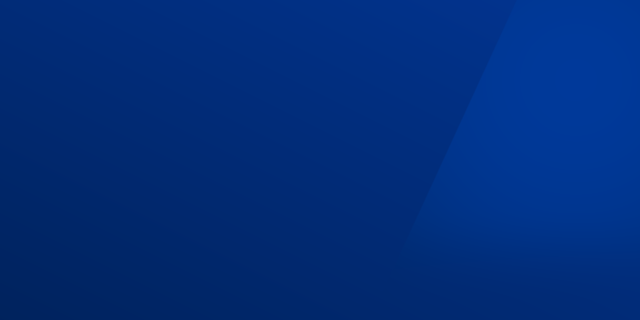
This background is drawn by a Shadertoy shader. Its source:

```glsl
const vec3 BASE_DARK = vec3(0.0, 0.135, 0.365);
const vec3 BASE_RISE = vec3(0.004, 0.040, 0.117);
const vec2 BASE_DIRECTION = vec2(0.45, 0.90);

const vec3 PANEL_BRIGHT = vec3(0.0, 0.224, 0.603);
const vec3 PANEL_FALLOFF = vec3(0.0, 0.080, 0.240);
const vec2 GLOW_CENTRE = vec2(1.80, 0.75);

const vec2 EDGE_TOP = vec2(1.615, 1.0);
const vec2 EDGE_BOTTOM = vec2(1.250, 0.206);
const vec2 PANEL_FADE = vec2(0.05, 0.35);

// Signed distance to the line through a and b, positive on its right
float rightOfLine(vec2 p, vec2 a, vec2 b) {
    vec2 along = normalize(b - a);
    return dot(p - a, vec2(along.y, -along.x));
}

// Linear gradient rising towards the upper right
vec3 baseColour(vec2 p) {
    return BASE_DARK + BASE_RISE * dot(p, BASE_DIRECTION);
}

// Soft radial glow
vec3 panelColour(vec2 p) {
    vec2 offset = p - GLOW_CENTRE;
    return PANEL_BRIGHT - PANEL_FALLOFF * dot(offset, offset);
}

void mainImage(out vec4 fragColor, in vec2 fragCoord) {
    // Height spans 0 to 1, width spans 0 to 2
    vec2 p = fragCoord / iResolution.xy * vec2(2.0, 1.0);
    float pixel = 1.0 / iResolution.y;

    // Slanted panel, fading out towards the bottom
    float edge = rightOfLine(p, EDGE_BOTTOM, EDGE_TOP);
    float panel = smoothstep(-pixel, pixel, edge);
    panel *= smoothstep(PANEL_FADE.x, PANEL_FADE.y, p.y);

    fragColor = vec4(mix(baseColour(p), panelColour(p), panel), 1.0);
}
```
